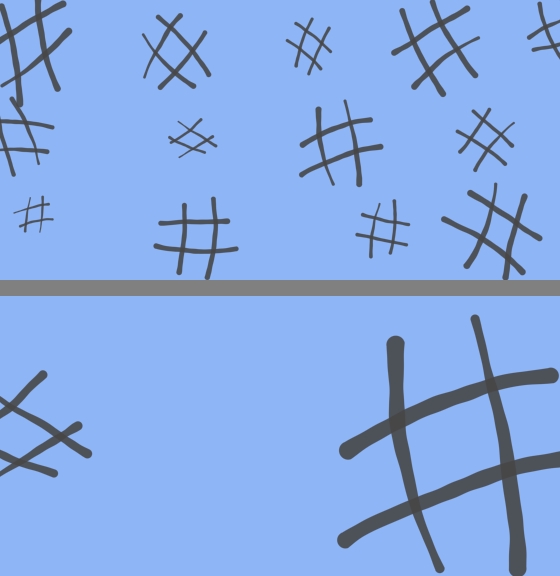
Top: the whole. Bottom: its middle third, enlarged.
A Shadertoy shader for this pattern:

```glsl
const vec3  PAPER          = vec3(0.557, 0.710, 0.965);
const vec3  INK            = vec3(0.275, 0.275, 0.275);
const float INK_OPACITY    = 0.90;
const vec2  CELL           = vec2(0.5, 0.3333);  // in canvas heights
const float ROW_SHIFT      = -0.07;
const float SIZE_MIN       = 0.13;               // stroke length, canvas heights
const float SIZE_MAX       = 0.36;
const float HALF_WIDTH     = 0.031;              // the rest in stroke lengths
const float SPACING        = 0.19;
const float BEND           = 0.065;
const float WOBBLE         = 0.035;
const float SKEW           = 0.45;               // radians
const float TILT           = 0.10;
const float EDGE_PIXELS    = 0.75;
const float GOLDEN         = 0.618034;
const float PI             = 3.14159;

vec4 hash4(vec3 s) {
    vec4 q = fract((s.xyzx + 17.3) * vec4(0.1031, 0.1030, 0.0973, 0.1099));
    q += dot(q, q.wzxy + 33.33);
    return fract((q.xxyz + q.yzzw) * q.zywx);
}

// One-dimensional gradient noise, about -0.5 to 0.5
float gradientNoise(float x) {
    float i = floor(x), f = x - i;
    float g0 = hash4(vec3(i, 3.0, 7.0)).x * 2.0 - 1.0;
    float g1 = hash4(vec3(i + 1.0, 3.0, 7.0)).x * 2.0 - 1.0;
    float w = f * f * f * (f * (f * 6.0 - 15.0) + 10.0);
    return mix(g0 * f, g1 * (f - 1.0), w);
}

// Signed distance to a bent, tapering brush stroke lying along x
float strokeDistance(vec2 q, vec4 rnd) {
    float halfLength = mix(0.43, 0.53, rnd.x);
    float u = clamp(q.x, -halfLength, halfLength);
    float t = u / halfLength;

    float bend = BEND * (rnd.y * 2.0 - 1.0);
    float curve = bend * (t * t - 0.4) + WOBBLE * gradientNoise(u * 3.0 + rnd.z * 60.0);
    float slope = 2.0 * bend * t / halfLength;

    float heading = rnd.z < 0.5 ? -1.0 : 1.0;
    float tipWidth = rnd.w < 0.3 ? 0.5 : 0.9;
    float width = HALF_WIDTH * mix(1.0, tipWidth, smoothstep(-0.4, 0.9, t * heading));
    width *= 1.0 + 0.15 * smoothstep(0.75, 1.0, abs(t));
    width *= 1.0 + 0.25 * gradientNoise(u * 9.0 + rnd.w * 40.0);

    return length(vec2(q.x - u, (q.y - curve) * inversesqrt(1.0 + slope * slope))) - width;
}

// Lays two crossing pairs of translucent strokes over the colour
vec3 drawMark(vec3 color, vec2 p, vec2 cell, float angle, float skew, float edge) {
    for (int k = 0; k < 4; k++) {
        float pair = float(k / 2);
        float side = float(k % 2) * 2.0 - 1.0;
        vec4 shape = hash4(vec3(cell, float(k) + 1.0));
        vec4 pose = hash4(vec3(cell, float(k) + 11.0)) * 2.0 - 1.0;

        float a = angle + pair * (0.5 * PI + skew) + TILT * pose.x;
        vec2 dir = vec2(cos(a), sin(a));
        vec2 q = vec2(dot(p, dir), dot(p, vec2(-dir.y, dir.x)));
        q -= vec2(0.06 * pose.y, side * SPACING * (1.0 + 0.15 * pose.z));

        float d = strokeDistance(q, shape);
        color = mix(color, INK, INK_OPACITY * (1.0 - smoothstep(-edge, edge, d)));
    }
    return color;
}

void mainImage(out vec4 fragColor, in vec2 fragCoord) {
    vec2 p = fragCoord / iResolution.y;
    float edge = EDGE_PIXELS / iResolution.y;
    vec3 color = PAPER;

    // Marks sit in a shifted, jittered grid; neighbours may reach in
    float homeRow = floor(p.y / CELL.y);
    for (int j = -1; j <= 1; j++) {
        float row = homeRow + float(j);
        float shift = ROW_SHIFT * row;
        float homeColumn = floor((p.x - shift) / CELL.x);
        for (int i = -1; i <= 1; i++) {
            vec2 cell = vec2(homeColumn + float(i), row);
            vec4 rnd = hash4(vec3(cell, 0.0));

            // Golden-ratio steps spread the sizes evenly
            float size = mix(SIZE_MIN, SIZE_MAX, fract(GOLDEN * (cell.x + 4.0 * cell.y)));
            vec2 jitter = (rnd.xy - 0.5) * max(CELL - size, 0.0);
            vec2 center = (cell + 0.5) * CELL + vec2(shift, 0.0) + jitter;

            color = drawMark(color, (p - center) / size, cell, rnd.z * PI,
                             SKEW * (rnd.w * 2.0 - 1.0), edge / size);
        }
    }
    fragColor = vec4(color, 1.0);
}
```
